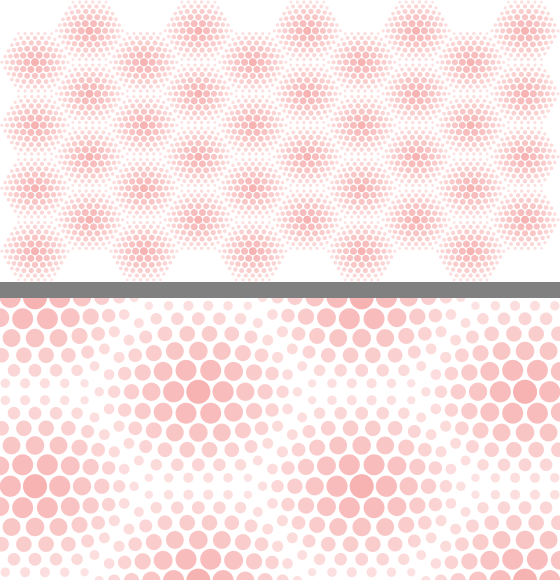
Top, the full canvas; bottom, a detail of the centre.
A Shadertoy shader for this pattern:

```glsl
// Honeycomb of hexagonal halftone clusters in pink on white.
// One triangular lattice routine places the clusters, then the dots inside
// each; rings of dots crowd, shrink and pale away from the cluster centre.

const float ROW = 0.8660254;               // row height of a unit triangular lattice
const vec2 CANVAS_SIZE = vec2(8.907, 4.478); // in cluster pitches
const vec2 FIRST_CLUSTER = vec2(0.5565, 0.489);
const float COLUMNS = 10.0;
const float CLUSTERS_PER_COLUMN = 4.0;
const float RINGS = 5.0;                   // rings of dots around the centre dot
const float RING_STEP = 0.1375;            // spacing of rings at the centre
const float RING_CROWDING = 0.00648;       // loss of spacing per ring squared
const float VERTICAL_FALLOFF = 1.1;        // dots fade faster up and down
const float CORE_RADIUS = 0.0638;
const float RADIUS_LOSS = 0.00777;         // per ring
const vec3 PAPER = vec3(1.0);
const vec3 CORE_PINK = vec3(0.968, 0.70, 0.70);
const vec3 RIM_PINK = vec3(0.990, 0.885, 0.885);

// Nearest lattice node as (staggered x, row index)
vec2 nearestNode(vec2 p) {
    vec2 best = vec2(0.0);
    float bestDistance = 1e6;
    for (int k = 0; k < 2; k++) {
        float row = floor(p.y / ROW) + float(k);
        float shift = 0.5 * mod(row, 2.0);
        vec2 node = vec2(floor(p.x - shift + 0.5) + shift, row);
        float d = distance(p, node * vec2(1.0, ROW));
        if (d < bestDistance) {
            bestDistance = d;
            best = node;
        }
    }
    return best;
}

// Hexagonal norm: the ring on which a point lies
float hexRing(vec2 p) {
    vec2 a = abs(p) / vec2(1.0, ROW);
    return max(a.y, a.x + 0.5 * a.y);
}

// Even lattice to crowded rings, and back
vec2 crowd(vec2 p) {
    return p * (RING_STEP - RING_CROWDING * hexRing(p));
}

vec2 uncrowd(vec2 p) {
    float root = sqrt(max(RING_STEP * RING_STEP - 4.0 * RING_CROWDING * hexRing(p), 0.0));
    return p * 2.0 / (RING_STEP + root);
}

void mainImage(out vec4 fragColor, in vec2 fragCoord) {
    float pixel = CANVAS_SIZE.y / iResolution.y;

    // Clusters: stagger runs vertically, so the axes are swapped
    vec2 p = (fragCoord / iResolution.xy * CANVAS_SIZE - FIRST_CLUSTER).yx;
    vec2 cluster = nearestNode(p);
    bool inGrid = cluster.y > -0.5 && cluster.y < COLUMNS - 0.5
               && cluster.x > -0.25 && cluster.x < CLUSTERS_PER_COLUMN - 0.25;
    vec2 local = (p - cluster * vec2(1.0, ROW)).yx;

    // Dots: rows run horizontally
    vec2 dotNode = nearestNode(uncrowd(local)) * vec2(1.0, ROW);
    float falloff = length(dotNode * vec2(1.0, VERTICAL_FALLOFF));
    float radius = CORE_RADIUS - RADIUS_LOSS * falloff;
    float edge = distance(local, crowd(dotNode)) - radius;

    // Smooth edge, limited to the hexagon and the grid
    float ink = clamp(0.5 - edge / pixel, 0.0, 1.0);
    if (!inGrid || hexRing(dotNode) > RINGS + 0.25) ink = 0.0;

    vec3 pink = mix(CORE_PINK, RIM_PINK, clamp(falloff / 5.2, 0.0, 1.0));
    fragColor = vec4(mix(PAPER, pink, ink), 1.0);
}
```
